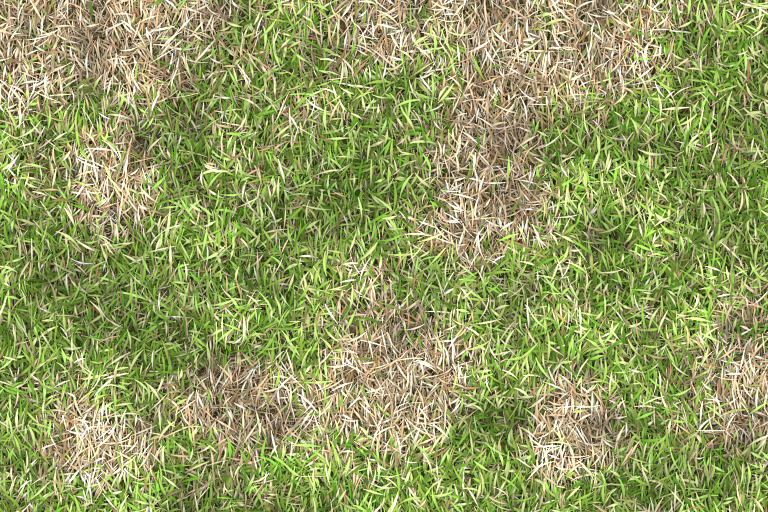
A Shadertoy shader for this texture:

```glsl
// A worn lawn seen from above: fresh green grass broken by dry straw patches.
// Layers of jittered grids scatter thin, nearly straight blades, painted from the
// thatch upward; a soft patch map decides how many of the blades are withered.

const int LAYERS = 22;
const float CELL = 0.030;   // grid pitch, in canvas heights
const float PI = 3.14159;

// Hash without sine: three random values per lattice point.
vec3 hash3(vec3 p) {
    p = fract(p * vec3(0.1031, 0.1030, 0.0973));
    p += dot(p, p.yxz + 33.33);
    return fract((p.xxy + p.yxx) * p.zyx);
}

float valueNoise(vec2 p, float seed) {
    vec2 i = floor(p), f = fract(p);
    f = f * f * (3.0 - 2.0 * f);
    float a = hash3(vec3(i, seed)).x;
    float b = hash3(vec3(i + vec2(1, 0), seed)).x;
    float c = hash3(vec3(i + vec2(0, 1), seed)).x;
    float d = hash3(vec3(i + 1.0, seed)).x;
    return mix(mix(a, b, f.x), mix(c, d, f.x), f.y);
}

float fbm(vec2 p, float seed) {
    float sum = 0.0, amp = 0.5;
    for (int i = 0; i < 4; i++) {
        sum += amp * valueNoise(p, seed + float(i));
        p = p * 2.03 + 7.1;
        amp *= 0.5;
    }
    return sum / 0.9375;
}

// Dry patches as ragged ellipses: centre.xy, radius.zw.
float dryness(vec2 p) {
    vec4 patches[9] = vec4[9](
        vec4(0.12, 0.93, 0.36, 0.15), vec4(0.19, 0.66, 0.12, 0.14),
        vec4(1.03, 0.98, 0.36, 0.22), vec4(0.96, 0.70, 0.13, 0.25),
        vec4(0.78, 0.29, 0.15, 0.18), vec4(1.47, 0.25, 0.14, 0.14),
        vec4(0.50, 0.21, 0.18, 0.10), vec4(0.18, 0.13, 0.15, 0.10),
        vec4(1.10, 0.17, 0.10, 0.11));
    float field = 0.0;
    for (int i = 0; i < 9; i++) {
        vec2 d = (p - patches[i].xy) / patches[i].zw;
        field = max(field, exp(-dot(d, d)));
    }
    return smoothstep(0.05, 0.75, field + 1.1 * (fbm(p * 7.0, 3.0) - 0.5));
}

// Three-stop colour ramp.
vec3 ramp(vec3 dark, vec3 mid, vec3 light, float t) {
    return t < 0.5 ? mix(dark, mid, 2.0 * t) : mix(mid, light, 2.0 * t - 1.0);
}

vec3 bladeColor(float withered, float tone, float tint) {
    vec3 green = ramp(vec3(0.31, 0.44, 0.14), vec3(0.56, 0.75, 0.27),
                      vec3(0.88, 0.95, 0.66), tone);
    vec3 straw = ramp(vec3(0.54, 0.45, 0.32), vec3(0.88, 0.80, 0.66),
                      vec3(1.06, 1.03, 0.96), tone);
    green *= mix(vec3(0.88, 1.02, 0.80), vec3(1.14, 0.98, 1.20), tint);
    straw *= mix(vec3(1.05, 0.94, 0.86), vec3(0.97, 1.02, 1.06), tint);
    return mix(green, straw, withered);
}

// Signed distance to a bent, tapering blade; x along it, y across it.
float bladeDistance(vec2 q, float halfLen, float halfWidth, float bend) {
    float t = q.x / halfLen;
    float across = abs(q.y - bend * halfLen * (t * t - 0.4));
    float taper = 1.0 - 0.65 * smoothstep(0.0, 1.0, abs(t));
    return max(across - halfWidth * taper, abs(q.x) - halfLen);
}

// Paints one layer of blades over the colour below it.
vec3 paintLayer(vec3 color, vec2 p, float layer, float dry, float shade, float px) {
    vec2 grid = p / CELL + layer * vec2(0.37, 0.61);
    vec2 home = floor(grid);
    for (int y = -1; y <= 1; y++)
    for (int x = -1; x <= 1; x++) {
        vec2 id = home + vec2(x, y);
        vec3 place = hash3(vec3(id, layer + 11.0));
        vec3 look = hash3(vec3(id, layer + 57.0));
        vec3 form = hash3(vec3(id, layer + 93.0));

        float withered = smoothstep(look.x - 0.06, look.x + 0.06, dry);
        float angle = PI * (place.z + 0.09 * sin(2.0 * PI * place.z));
        vec2 axis = vec2(cos(angle), sin(angle));
        vec2 d = (grid - id - place.xy) * CELL;
        vec2 q = vec2(dot(d, axis), dot(d, vec2(-axis.y, axis.x)));

        float halfLen = CELL * mix(0.30, 0.95, form.x);
        float halfWidth = mix(0.0014, 0.0030, form.y) * mix(1.0, 0.75, withered);
        float dist = bladeDistance(q, halfLen, halfWidth, 0.4 * (form.z - 0.5));

        // Contact shadow, then the blade, paler toward its tip.
        color *= 1.0 - 0.115 * smoothstep(0.005, 0.0, dist);
        float along = clamp(q.x / halfLen, -1.0, 1.0);
        vec3 blade = bladeColor(withered, look.y, look.z) * shade * (1.0 + 0.12 * along);
        color = mix(color, blade, smoothstep(0.8 * px, -0.8 * px, dist));
    }
    return color;
}

void mainImage(out vec4 fragColor, in vec2 fragCoord) {
    vec2 p = fragCoord / iResolution.y;
    float px = 1.0 / iResolution.y;
    float patchy = dryness(p);
    float dry = mix(0.20, 0.92, patchy);

    // Dark thatch below the blades.
    vec3 color = mix(vec3(0.15, 0.16, 0.06), vec3(0.46, 0.40, 0.28),
                     valueNoise(p * 90.0, 5.0) * (0.5 + 0.5 * dry));

    // Clumps vary in brightness; higher layers catch more light.
    float clump = mix(0.66, 1.38, fbm(p * 11.0, 21.0)) * mix(0.97, 1.05, patchy);
    for (int i = 0; i < LAYERS; i++) {
        float height = float(i) / float(LAYERS - 1);
        color = paintLayer(color, p, float(i), dry, clump * mix(0.68, 1.16, height), px);
    }
    fragColor = vec4(clamp(color, 0.0, 1.0), 1.0);
}
```
